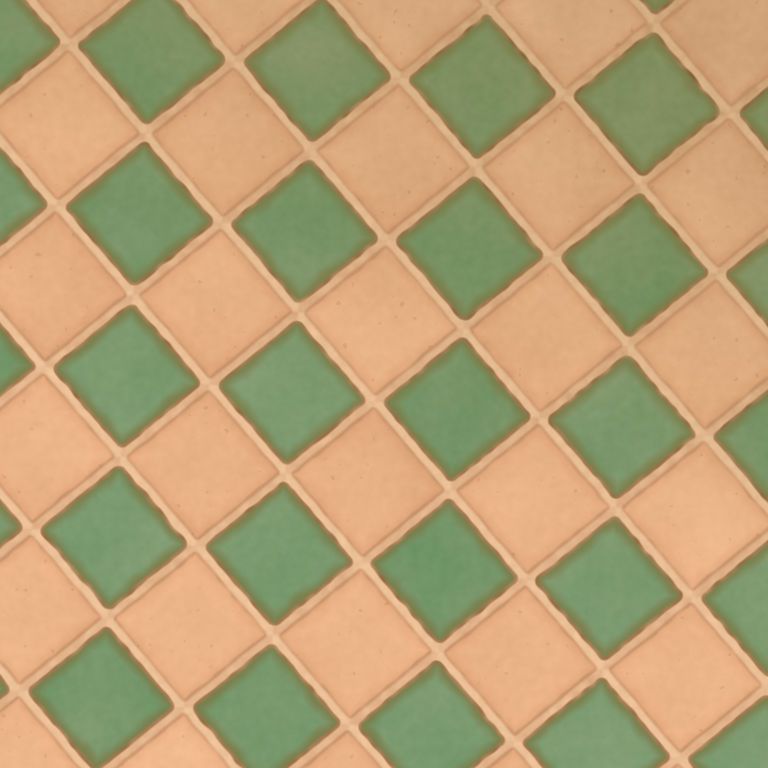
Reproduce this pattern procedurally as a WebGL 2 fragment shader.

```glsl
#version 300 es
precision highp float;
// Worn checkerboard of green and peach clay tiles, laid diagonally with pale grout.
uniform vec2 u_resolution;
out vec4 fragColor;

vec2 hash2(vec2 p) {
    vec3 q = fract(p.xyx * vec3(0.1031, 0.1030, 0.0973));
    q += dot(q, q.yzx + 33.33);
    return fract((q.xx + q.yz) * q.zy);
}

// Gradient noise, roughly -0.7 to 0.7
float noise(vec2 p) {
    vec2 i = floor(p), f = fract(p);
    vec2 w = f * f * f * (f * (f * 6.0 - 15.0) + 10.0);
    vec2 o = vec2(0.0, 1.0);
    float a = dot(hash2(i) * 2.0 - 1.0, f);
    float b = dot(hash2(i + o.yx) * 2.0 - 1.0, f - o.yx);
    float c = dot(hash2(i + o.xy) * 2.0 - 1.0, f - o.xy);
    float d = dot(hash2(i + o.yy) * 2.0 - 1.0, f - o.yy);
    return mix(mix(a, b, w.x), mix(c, d, w.x), w.y);
}

float fbm(vec2 p) {
    float sum = 0.0, amp = 0.6;
    for (int k = 0; k < 4; k++) {
        sum += amp * noise(p);
        p = p * 2.03 + 17.3;
        amp *= 0.5;
    }
    return sum;
}

float roundedBox(vec2 p, vec2 halfSize, float radius) {
    vec2 q = abs(p) - halfSize + radius;
    return length(max(q, 0.0)) + min(max(q.x, q.y), 0.0) - radius;
}

void main() {
    vec2 uv = gl_FragCoord.xy / u_resolution;
    float px = 1.0 / min(u_resolution.x, u_resolution.y);
    float soft = max(0.0022, px);

    // Hand-laid edges waver slightly
    vec2 p = uv + 0.0016 * vec2(noise(uv * 38.0), noise(uv * 38.0 + 71.0));

    // Slanted lattice: columns are the two tile edge vectors
    mat2 tileEdges = mat2(0.0992, -0.1162, 0.1157, 0.0941);
    vec2 q = inverse(tileEdges) * (p - vec2(0.380, 0.4886)) + 0.5;
    vec2 id = floor(q);
    vec2 cell = vec2(length(tileEdges[0]), length(tileEdges[1]));
    vec2 local = (fract(q) - 0.5) * cell;
    vec2 gap = 0.5 * cell - abs(local);
    bool isGreen = mod(id.x + id.y, 2.0) < 0.5;
    vec2 rnd = hash2(id + 40.0);

    // Light falls off towards the upper right
    float dim = smoothstep(0.35, 1.2, uv.y * 0.8 + uv.x * 0.38);
    float cloud = fbm(uv * 9.0 + rnd * 20.0);
    float grain = fbm(uv * 75.0);
    float wear = noise(uv * 55.0 + 9.0);

    // Pale grout, dingier along the rising joints
    float rising = smoothstep(-0.004, 0.004, gap.y - gap.x);
    vec3 grout = mix(vec3(0.93, 0.76, 0.60), vec3(0.83, 0.68, 0.51), dim);
    grout -= rising * vec3(0.05, 0.07, 0.07) * (0.7 + wear);
    grout += 0.06 * grain;

    vec3 color;
    if (isGreen) {
        float d = roundedBox(local, 0.5 * cell - 0.0090, 0.006) + 0.0012 * wear;
        vec3 glaze = mix(vec3(0.475, 0.60, 0.43), vec3(0.51, 0.545, 0.355), dim * 0.85);
        glaze += (rnd.x - 0.5) * vec3(0.035, 0.02, 0.03);
        glaze += cloud * vec3(0.10, 0.04, 0.06) + grain * 0.035;
        // Olive stain gathers inside the rim
        float stain = smoothstep(-0.017, -0.001, d + 0.006 * noise(uv * 30.0));
        glaze = mix(glaze, vec3(0.49, 0.47, 0.27), stain * 0.75);
        // Bare brown clay between glaze and grout
        vec3 clay = mix(vec3(0.64, 0.48, 0.32), vec3(0.58, 0.45, 0.29), dim);
        clay += 0.12 * wear;
        float bare = smoothstep(-soft, soft, d + 0.0008);
        color = mix(glaze, clay, bare);
        color = mix(color, grout, smoothstep(0.0015, 0.0052, d + 0.001 * wear));
    } else {
        float d = roundedBox(local, 0.5 * cell - 0.0058, 0.004) + 0.0010 * wear;
        vec3 peach = mix(vec3(0.92, 0.705, 0.53), vec3(0.825, 0.645, 0.48), dim);
        peach += (rnd.x - 0.5) * 0.025 + cloud * 0.055 + grain * 0.035;
        // Small dull specks
        peach -= 0.05 * smoothstep(0.36, 0.55, noise(uv * 110.0 + 5.0));
        peach -= vec3(0.02, 0.035, 0.035) * smoothstep(-0.018, 0.0, d);
        // Thin shadow where tile meets grout
        float line = exp(-pow(d / 0.0026, 2.0)) * (0.6 + 0.4 * rising + 0.7 * wear);
        color = mix(peach, grout, smoothstep(-soft, soft, d - 0.0012));
        color = mix(color, vec3(0.70, 0.50, 0.36), 0.5 * clamp(line, 0.0, 1.0));
    }
    fragColor = vec4(clamp(color, 0.0, 1.0), 1.0);
}
```
